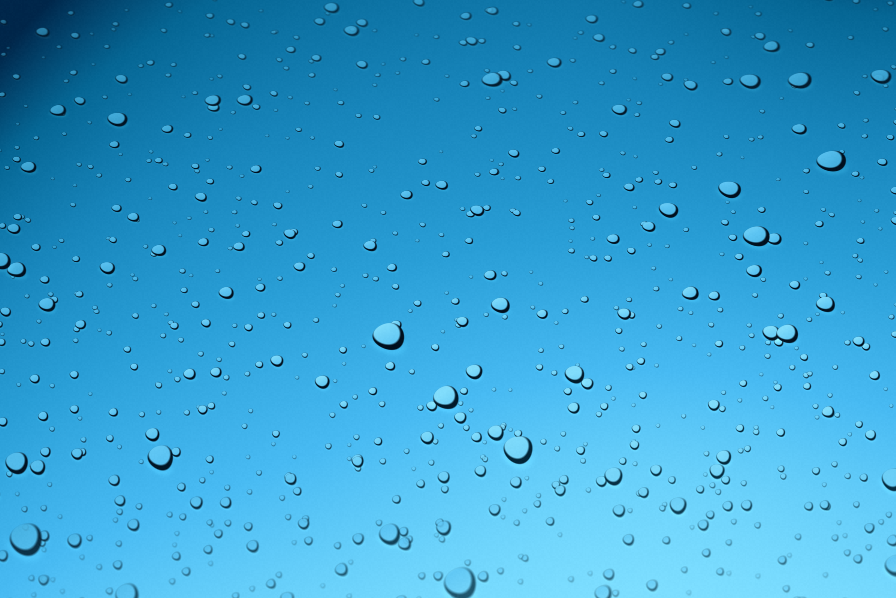
A Shadertoy shader for this texture:

```glsl
vec3 hash3(vec2 p) {
    vec3 q = fract(p.xyx * vec3(0.1031, 0.1030, 0.0973));
    q += dot(q, q.yxz + 33.33);
    return fract((q.xxy + q.yzz) * q.zyx);
}

// Blue ramp from navy (0) to pale cyan (5)
vec3 blueRamp(float level) {
    vec3 blues[6] = vec3[6](
        vec3(0.00, 0.15, 0.29), vec3(0.02, 0.40, 0.58), vec3(0.09, 0.52, 0.73),
        vec3(0.16, 0.62, 0.84), vec3(0.28, 0.73, 0.95), vec3(0.49, 0.87, 1.00));
    level = clamp(level, 0.0, 4.999);
    int i = int(level);
    return mix(blues[i], blues[i + 1], fract(level));
}

// Light rising from below, with shaded upper corners
float glassLevel(vec2 uv) {
    float level = 4.72 - 3.05 * uv.y;
    level -= exp(-5.0 * uv.x) * (0.7 + 1.5 * uv.y * uv.y);
    level -= 0.8 * smoothstep(0.6, 1.0, uv.x) * pow(uv.y, 3.0);
    vec2 glow = uv - vec2(0.72, 0.25);
    return level + 0.55 * exp(-9.0 * dot(glow, glow));
}

// One drop: pale lens, dark crescent at lower right, faint caustic below
vec3 addDrop(vec3 color, vec2 offset, float radius, float height, float level, vec3 rnd) {
    float defocus = smoothstep(0.22, 0.55, abs(height - 0.5));
    float soft = max(0.0014, 0.8 / iResolution.y) + 0.0018 * defocus;
    float edge = soft / radius;

    // Tilted teardrop, flatter towards the top
    float tilt = 0.12 + 0.4 * (rnd.x - 0.5);
    vec2 q = mat2(cos(tilt), sin(tilt), -sin(tilt), cos(tilt)) * offset / radius;
    q.y *= mix(1.0, 1.5, smoothstep(0.1, 0.9, height));
    q.y *= 1.0 - 0.16 * clamp(q.x, -1.0, 1.0);
    q.y += 0.2 * (rnd.y - 0.5) * q.x * q.x;
    float dist = length(q);

    float body = 1.0 - smoothstep(1.0 - edge, 1.0 + edge, dist);
    float lensDist = length(q - vec2(-0.13, 0.2));
    float lens = 1.0 - smoothstep(0.80 - 0.7 * edge, 0.90 + 0.7 * edge, lensDist);

    float strength = mix(1.0, 0.72, defocus) * smoothstep(0.0, 0.007, radius);
    vec3 rim = blueRamp(level - 3.6) * 0.4;
    float lift = mix(-0.5, 1.0, smoothstep(0.05, 0.4, height));
    vec3 fill = blueRamp(level + lift + 0.7 * lift * dot(q, vec2(-0.45, 0.7)));
    fill = mix(fill, vec3(0.54, 0.85, 0.95), 0.3);
    vec3 inside = mix(rim, fill, lens);

    float caustic = exp(-14.0 * (dist - 1.1) * (dist - 1.1)) * smoothstep(0.2, -1.0, q.y);
    color += vec3(0.04, 0.06, 0.05) * caustic * strength;
    return mix(color, inside, body * strength);
}

void mainImage(out vec4 fragColor, in vec2 fragCoord) {
    vec2 uv = fragCoord / iResolution.xy;
    vec2 p = fragCoord / iResolution.y;
    float level = glassLevel(uv);
    vec3 color = blueRamp(level);

    // Scattered drops, from fine spray to large beads
    for (int i = 0; i < 7; i++) {
        float layer = float(i);
        float cell = 0.038 * pow(1.38, layer);
        float turn = 0.5 + 1.3 * layer;
        mat2 spin = mat2(cos(turn), sin(turn), -sin(turn), cos(turn));
        vec2 grid = spin * p / cell + 7.3 * layer + 50.0;
        vec2 id = floor(grid);
        vec3 place = hash3(id + 91.0 * layer);
        vec3 shape = hash3(id + 37.0 * layer + 211.0);

        // The middle sizes are the most crowded
        if (place.z > 0.48 - 0.028 * (layer - 2.0) * (layer - 2.0)) continue;

        vec2 center = id + 0.5 + 0.66 * (place.xy - 0.5);
        vec2 offset = (grid - center) * cell * spin;
        float radius = cell * mix(0.09, 0.14, shape.z * shape.z);
        color = addDrop(color, offset, radius, p.y - offset.y, level, shape);
    }

    // Fine grain
    color += 0.012 * (hash3(floor(p * 400.0)).x - 0.5);
    fragColor = vec4(clamp(color, 0.0, 1.0), 1.0);
}
```
